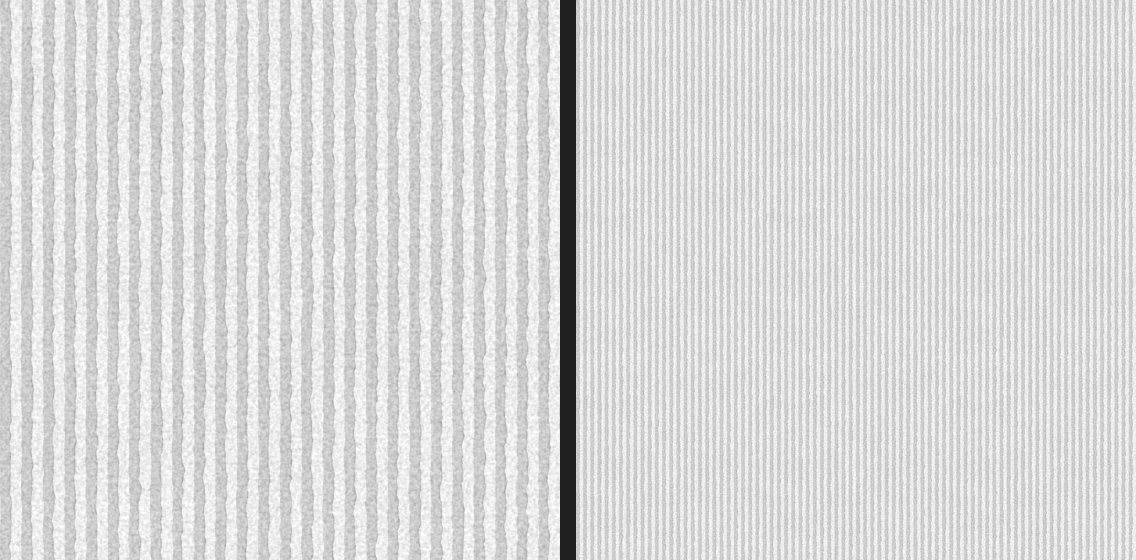
Left, the tile; right, the same tile 3 across and 3 down.
A WebGL 1 fragment shader for this pattern:

```glsl
precision highp float;

uniform vec2 u_resolution;

#define STRIPES 26.0
#define LIGHT_TONE 0.927
#define DARK_TONE 0.797
#define GRAIN_CONTRAST 0.14
#define LEFT_WOBBLE 0.13
#define RIGHT_WOBBLE 0.07
#define WOBBLE_CELLS 40.0
#define SHADOW_DEPTH 0.09
#define SHADOW_WIDTH 0.045

// Unit gradient for a lattice point
vec2 latticeGradient(vec2 cell) {
  vec3 q = fract(cell.xyx * vec3(0.1031, 0.1030, 0.0973));
  q += dot(q, q.yzx + 33.33);
  float angle = 6.28318 * fract((q.x + q.y) * q.z);
  return vec2(cos(angle), sin(angle));
}

// Gradient noise that wraps after a whole number of cells
float wrappedNoise(vec2 p, vec2 period, float seed) {
  vec2 cell = floor(p);
  vec2 f = p - cell;
  vec2 lo = mod(cell, period);
  vec2 hi = mod(cell + 1.0, period);
  vec2 s = f * f * f * (f * (f * 6.0 - 15.0) + 10.0);
  float a = dot(latticeGradient(lo + seed), f);
  float b = dot(latticeGradient(vec2(hi.x, lo.y) + seed), f - vec2(1.0, 0.0));
  float c = dot(latticeGradient(vec2(lo.x, hi.y) + seed), f - vec2(0.0, 1.0));
  float d = dot(latticeGradient(hi + seed), f - 1.0);
  return mix(mix(a, b, s.x), mix(c, d, s.x), s.y);
}

float tileNoise(vec2 uv, float cells, float seed) {
  return wrappedNoise(uv * cells, vec2(cells), seed);
}

// Ragged offset along one stripe edge: broad waves plus small nicks
float edgeOffset(float stripe, float y, float seed) {
  float x = stripe * 2.0 + 0.5;
  float span = STRIPES * 2.0;
  float broad = wrappedNoise(vec2(x, y * WOBBLE_CELLS), vec2(span, WOBBLE_CELLS), seed);
  float cells = WOBBLE_CELLS * 3.0;
  float nicks = wrappedNoise(vec2(x, y * cells), vec2(span, cells), seed + 71.0);
  return broad + 0.35 * nicks;
}

// Fibrous paper grain, centred on zero
float paperGrain(vec2 uv) {
  vec2 warp = vec2(tileNoise(uv, 64.0, 11.0), tileNoise(uv, 64.0, 29.0));
  float coarse = tileNoise(uv, 124.0, 43.0);
  float fine = tileNoise(uv, 230.0, 97.0);
  float fibre = 0.2 - abs(tileNoise(uv + warp * 0.008, 108.0, 151.0));
  return 0.6 * (coarse + fine) + 0.8 * fibre;
}

void main() {
  vec2 uv = gl_FragCoord.xy / u_resolution;

  // One cell per stripe, the light band in its middle half
  float across = uv.x * STRIPES - 0.25;
  float stripe = mod(floor(across), STRIPES);
  float f = fract(across);
  float left = 0.25 + LEFT_WOBBLE * edgeOffset(stripe, uv.y, 211.0);
  float right = 0.75 + RIGHT_WOBBLE * edgeOffset(stripe, uv.y, 307.0);

  float soft = max(0.03, 0.75 * STRIPES / u_resolution.x);
  float light = smoothstep(-soft, soft, f - left) * smoothstep(-soft, soft, right - f);

  // Thin uneven shadow beside the left edge
  float fromEdge = (f - left + 0.03) / SHADOW_WIDTH;
  float strength = clamp(0.65 + 1.2 * tileNoise(uv, 52.0, 401.0), 0.0, 1.0);
  float shadow = SHADOW_DEPTH * strength * exp(-fromEdge * fromEdge);

  float tone = mix(DARK_TONE, LIGHT_TONE, light) - shadow;
  tone += GRAIN_CONTRAST * paperGrain(uv) + 0.015 * tileNoise(uv, 7.0, 503.0);
  gl_FragColor = vec4(vec3(clamp(tone, 0.0, 1.0)), 1.0);
}
```
